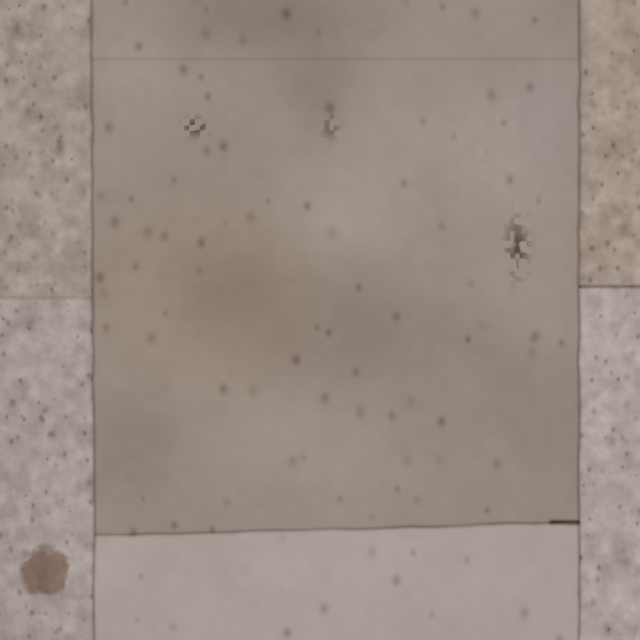
This texture is drawn by a Shadertoy shader. Its source:

```glsl
// Worn limestone paving: one large smooth slab framed by rougher, paler slabs.
// Soft blobs set the broad tone, value noise gives grain, hashed cells give
// pits, and distance functions draw the joints, the stain and the crack.
#define LEFT_JOINT 0.143
#define RIGHT_JOINT 0.905
#define TOP_JOINT 0.908
#define LEFT_SPLIT 0.535
#define RIGHT_SPLIT 0.552
#define JOINT_WIDTH 0.0032
#define CLOUDS 0.045
#define SMOOTH_GRAIN 0.025
#define ROUGH_GRAIN 0.17
#define PIT_DEPTH 0.15
#define STAIN_COLOUR vec3(0.47, 0.385, 0.335)

float hash(vec2 p) {
    return fract(sin(dot(p, vec2(127.1, 311.7))) * 43758.545);
}

float noise(vec2 p) {
    vec2 i = floor(p), f = fract(p);
    f = f * f * (3.0 - 2.0 * f);
    return mix(mix(hash(i), hash(i + vec2(1, 0)), f.x),
               mix(hash(i + vec2(0, 1)), hash(i + vec2(1, 1)), f.x), f.y);
}

float fbm(vec2 p) {
    float sum = 0.0, amp = 0.5;
    for (int i = 0; i < 4; i++) {
        sum += amp * noise(p);
        p = mat2(1.6, 1.2, -1.2, 1.6) * p + 7.3;
        amp *= 0.5;
    }
    return sum / 0.9375;
}

// Soft elliptical spot, 1 at its centre
float blob(vec2 p, vec2 centre, vec2 radius) {
    vec2 d = (p - centre) / radius;
    return exp(-dot(d, d));
}

float segment(vec2 p, vec2 a, vec2 b) {
    vec2 pa = p - a, ba = b - a;
    return length(pa - ba * clamp(dot(pa, ba) / dot(ba, ba), 0.0, 1.0));
}

// Soft line profile around a signed distance
float line(float d, float width) {
    return exp(-d * d / (width * width));
}

// Small round hollows scattered one per cell, kept with the given chance
float pits(vec2 p, float cells, float chance) {
    vec2 q = p * cells, id = floor(q);
    float sum = 0.0;
    for (int y = -1; y <= 1; y++)
    for (int x = -1; x <= 1; x++) {
        vec2 c = id + vec2(x, y);
        vec2 centre = c + vec2(hash(c + 3.1), hash(c + 8.7));
        float radius = mix(0.09, 0.19, hash(c + 5.3));
        float kept = step(hash(c + 1.9), chance);
        sum += kept * mix(0.3, 1.0, hash(c + 6.1)) * blob(q, centre, vec2(radius, radius * 1.25));
    }
    return min(sum, 1.0);
}

// Broad light and dark areas of the central slab
float slabTone(vec2 p) {
    float t = 0.045 * blob(p, vec2(0.73, 0.78), vec2(0.22, 0.16));
    t += 0.035 * blob(p, vec2(0.53, 0.65), vec2(0.10, 0.08));
    t += 0.030 * blob(p, vec2(0.20, 0.88), vec2(0.10, 0.12));
    t += 0.025 * blob(p, vec2(0.46, 0.31), vec2(0.16, 0.10));
    t += 0.025 * blob(p, vec2(0.83, 0.57), vec2(0.08, 0.13));
    t -= 0.040 * blob(p, vec2(0.38, 0.55), vec2(0.11, 0.08));
    t -= 0.035 * blob(p, vec2(0.21, 0.29), vec2(0.08, 0.09));
    t -= 0.040 * blob(p, vec2(0.50, 0.85), vec2(0.05, 0.08));
    t -= 0.045 * blob(p, vec2(0.42, 0.97), vec2(0.14, 0.05));
    t -= 0.030 * blob(p, vec2(0.62, 0.48), vec2(0.15, 0.08));
    t -= 0.025 * blob(p, vec2(0.87, 0.36), vec2(0.12, 0.10));
    return t;
}

void mainImage(out vec4 fragColor, in vec2 fragCoord) {
    vec2 p = fragCoord / iResolution.xy;
    float soft = max(0.002, 1.0 / iResolution.y);
    float wobble = 0.003 * (noise(p * 25.0) - 0.5);

    // Signed distances to the joints
    float dl = p.x - LEFT_JOINT - 0.004 * (1.0 - p.y) + wobble;
    float dr = p.x - RIGHT_JOINT + wobble;
    float db = p.y - mix(0.162, 0.184, (p.x - 0.15) / 0.755) + wobble;
    float left = smoothstep(soft, -soft, dl);
    float right = smoothstep(-soft, soft, dr);
    float middle = (1.0 - left) * (1.0 - right);
    float below = middle * smoothstep(soft, -soft, db);
    float rough = max(left, right);

    // Base colour of each slab
    vec3 col = vec3(0.577, 0.525, 0.485) + slabTone(p);
    col += vec3(-0.005, 0.004, 0.025) * blob(p, vec2(0.85, 0.82), vec2(0.06, 0.09));
    col += vec3(0.008, 0.0, -0.012) * blob(p, vec2(0.32, 0.54), vec2(0.14, 0.12));
    col = mix(col, vec3(0.655, 0.610, 0.585), below);
    float ls = smoothstep(-0.01, 0.01, p.y - LEFT_SPLIT);
    float rs = smoothstep(-soft, soft, p.y - RIGHT_SPLIT);
    col = mix(col, mix(vec3(0.635, 0.590, 0.570), vec3(0.615, 0.565, 0.525), ls), left);
    col = mix(col, mix(vec3(0.665, 0.618, 0.605), vec3(0.625, 0.570, 0.525), rs), right);

    // Clouding, grain and pits
    col += CLOUDS * (fbm(p * 9.0 + 4.0) - 0.5);
    col += mix(SMOOTH_GRAIN, ROUGH_GRAIN, rough) * (fbm(p * 55.0) - 0.5);
    float hollow = pits(p, 24.0, 0.22) * 0.75 + rough * pits(p + 0.37, 46.0, 0.4);
    col -= PIT_DEPTH * hollow * vec3(0.95, 1.0, 1.0);

    // Broken pit clusters and the streak on the right
    float marks = blob(p, vec2(0.305, 0.802), vec2(0.019, 0.013)) + 0.6 * blob(p, vec2(0.517, 0.803), vec2(0.012, 0.018))
                + 0.8 * blob(p, vec2(0.751, 0.762), vec2(0.007, 0.009)) + blob(p, vec2(0.808, 0.613), vec2(0.016, 0.040));
    col -= 0.26 * marks * smoothstep(0.48, 0.72, noise(p * 110.0));

    // Joints, with a dark crack at the lower right corner
    float joints = 0.11 * line(dl, JOINT_WIDTH) + 0.12 * line(dr, JOINT_WIDTH);
    joints += middle * line(db, JOINT_WIDTH) * mix(0.06, 0.15, noise(p * vec2(18.0, 3.0)));
    joints += 0.03 * middle * line(p.y - TOP_JOINT, JOINT_WIDTH);
    joints += 0.05 * left * line(p.y - LEFT_SPLIT, JOINT_WIDTH) + 0.17 * right * line(p.y - RIGHT_SPLIT, JOINT_WIDTH);
    joints += 0.24 * line(segment(p, vec2(0.862, 0.184), vec2(0.902, 0.183)), 0.004);
    col -= joints;

    // Rusty stain on the lower left slab
    float edge = length((p - vec2(0.065, 0.105)) / vec2(1.0, 0.95)) - 0.038 + 0.035 * (fbm(p * 32.0) - 0.5);
    col = mix(col, STAIN_COLOUR + 0.12 * (fbm(p * 60.0) - 0.5), 0.85 * smoothstep(0.006, -0.006, edge));

    fragColor = vec4(clamp(col, 0.0, 1.0), 1.0);
}
```
